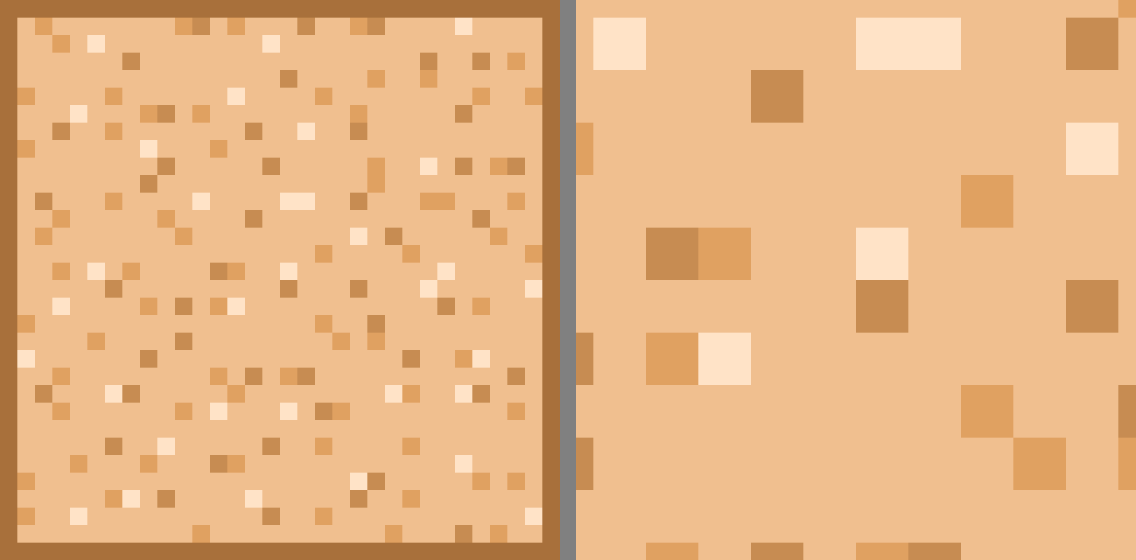
Left, the full canvas; right, a detail of the centre.
Give the GLSL for this texture, as a WebGL 2 fragment shader.

```glsl
#version 300 es
precision highp float;
// Pale tan square tile with scattered square specks inside a plain brown frame.

uniform vec2 u_resolution;
out vec4 fragColor;

const float GRID = 32.0;               // cells along each side
const float FRAME = 1.0;               // frame width in cells
const vec2 BLOCK = vec2(2.0, 3.0);     // cells sharing one speck
const float ORANGE_SHARE = 0.47;       // shares among the specks
const float BROWN_SHARE = 0.33;        // the rest are cream
const float KIND_JITTER = 0.3;         // disorder in the speck colours
const float GOLDEN = 0.618034;
const uint SEED = 7u;
const int SAMPLES = 3;                 // edge smoothing samples per axis

const vec3 FRAME_COLOR = vec3(0.66, 0.44, 0.23);
const vec3 BASE_COLOR = vec3(0.94, 0.75, 0.56);
const vec3 ORANGE = vec3(0.88, 0.63, 0.38);
const vec3 BROWN = vec3(0.78, 0.55, 0.32);
const vec3 CREAM = vec3(1.00, 0.89, 0.78);

// Integer hash to a value in [0, 1).
float hash(uint n) {
    n = (n ^ 61u) ^ (n >> 16);
    n *= 9u;
    n ^= n >> 4;
    n *= 668265261u;
    n ^= n >> 15;
    return float(n >> 8) / 16777216.0;
}

// Evenly spread speck colours, loosened by a little jitter.
vec3 speckColor(float index, float jitter) {
    float kind = fract(index * GOLDEN + KIND_JITTER * jitter);
    if (kind < ORANGE_SHARE) return ORANGE;
    return kind < ORANGE_SHARE + BROWN_SHARE ? BROWN : CREAM;
}

vec3 tileColor(vec2 uv) {
    vec2 cell = floor(uv * GRID) - FRAME;
    float inner = GRID - 2.0 * FRAME;
    if (min(cell.x, cell.y) < 0.0 || max(cell.x, cell.y) >= inner) {
        return FRAME_COLOR;
    }

    // One randomly placed speck in each block of cells.
    vec2 block = floor(cell / BLOCK);
    float index = block.x + block.y * ceil(inner / BLOCK.x);
    uint key = (uint(index) + SEED * 1000u) * 3u;
    vec2 speck = floor(vec2(hash(key), hash(key + 1u)) * BLOCK);
    vec2 offset = abs(cell - block * BLOCK - speck);
    bool isSpeck = max(offset.x, offset.y) < 0.5;
    return isSpeck ? speckColor(index, hash(key + 2u)) : BASE_COLOR;
}

void main() {
    // Average a small sample grid to smooth the cell edges.
    vec3 color = vec3(0.0);
    vec2 corner = gl_FragCoord.xy - 0.5;
    for (int y = 0; y < SAMPLES; y++) {
        for (int x = 0; x < SAMPLES; x++) {
            vec2 shift = (vec2(x, y) + 0.5) / float(SAMPLES);
            color += tileColor((corner + shift) / u_resolution);
        }
    }
    fragColor = vec4(color / float(SAMPLES * SAMPLES), 1.0);
}
```
